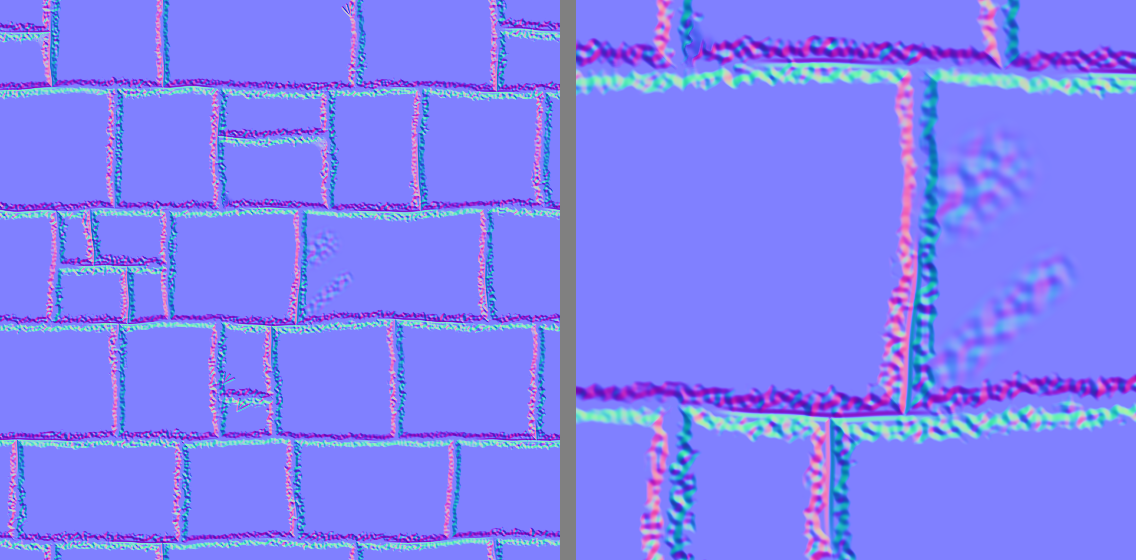
Left: the whole. Right: its middle third, enlarged.
Write a three.js fragment shader that draws this texture map.

```glsl
// Tangent-space normal map of a tiling stone wall with ragged mortar joints.
varying vec2 vUv;

const float JOINT_DEPTH = 0.009;
const float SLOPE_STEP = 0.001;

// Signed offsets on the repeating unit square
float wrap(float x) { return fract(x + 0.5) - 0.5; }
vec2 wrap(vec2 x) { return fract(x + 0.5) - 0.5; }
vec4 wrap(vec4 x) { return fract(x + 0.5) - 0.5; }

// Gradient noise that repeats every "period" cells
vec2 cellGradient(vec2 cell, float period) {
  float h = fract(sin(dot(mod(cell, period), vec2(127.1, 311.7))) * 43758.5);
  return vec2(cos(h * 6.2832), sin(h * 6.2832));
}

float noise(vec2 p, float period) {
  p *= period;
  vec2 i = floor(p), f = fract(p);
  vec2 u = f * f * f * (f * (f * 6.0 - 15.0) + 10.0);
  vec2 e = vec2(1.0, 0.0);
  float a = dot(cellGradient(i, period), f);
  float b = dot(cellGradient(i + e.xy, period), f - e.xy);
  float c = dot(cellGradient(i + e.yx, period), f - e.yx);
  float d = dot(cellGradient(i + e.xx, period), f - e.xx);
  return mix(mix(a, b, u.x), mix(c, d, u.x), u.y);
}

// Distance to an axis-aligned bar; a zero extent makes a line
float bar(vec2 p, vec2 center, vec2 extent) {
  return length(max(abs(wrap(p - center)) - extent, 0.0));
}

float segment(vec2 p, vec2 start, vec2 along) {
  vec2 q = wrap(p - start);
  return length(q - along * clamp(dot(q, along) / dot(along, along), 0.0, 1.0));
}

// Distance to the bed joints and upright joints of one course
float course(vec2 p, float bottom, float top, vec4 uprights) {
  float beyond = abs(wrap(p.y - 0.5 * (bottom + top))) - 0.5 * (top - bottom);
  vec4 dx = abs(wrap(p.x - uprights));
  float nearest = min(min(dx.x, dx.y), min(dx.z, dx.w));
  return min(abs(beyond), length(vec2(nearest, max(beyond, 0.0))));
}

float jointDistance(vec2 p) {
  float d = course(p, 0.036, 0.215, vec4(0.029, 0.323, 0.523, 0.810));
  d = min(d, course(p, 0.215, 0.424, vec4(0.208, 0.393, 0.706, 0.958)));
  d = min(d, course(p, 0.424, 0.626, vec4(0.099, 0.301, 0.533, 0.870)));
  d = min(d, course(p, 0.626, 0.841, vec4(0.208, 0.391, 0.751, 0.970)));
  d = min(d, course(p, 0.841, 1.036, vec4(0.095, 0.289, 0.638, 0.885)));
  // Fifth uprights and the joints between small stones
  d = min(d, bar(p, vec2(0.489, 0.320), vec2(0.0, 0.104)));
  d = min(d, bar(p, vec2(0.585, 0.733), vec2(0.0, 0.107)));
  d = min(d, bar(p, vec2(0.161, 0.578), vec2(0.0, 0.047)));
  d = min(d, bar(p, vec2(0.224, 0.478), vec2(0.0, 0.053)));
  d = min(d, bar(p, vec2(0.200, 0.531), vec2(0.101, 0.0)));
  d = min(d, bar(p, vec2(0.441, 0.288), vec2(0.048, 0.0)));
  d = min(d, bar(p, vec2(0.488, 0.757), vec2(0.097, 0.0)));
  return min(d, bar(p, vec2(0.990, 0.945), vec2(0.105, 0.0)));
}

// Soft wear on the upper right and lower left corners of a stone
float wornCorners(vec2 p, vec2 center, vec2 extent, vec2 radii, float grain) {
  vec2 q = wrap(p - center);
  float r = q.x * q.y > 0.0 ? (q.x > 0.0 ? radii.x : radii.y) : 0.0;
  vec2 c = abs(q) - extent;
  float inside = step(max(c.x, c.y), 0.0);
  c += r;
  float d = length(max(c, 0.0)) + min(max(c.x, c.y), 0.0) - r;
  return inside * smoothstep(-0.004, 0.022, d + 0.4 * grain);
}

// A small fan of scratches
float chip(vec2 p, vec2 tip, float angle) {
  float d = 1.0;
  for (int i = 0; i < 3; i++) {
    float a = angle + 0.45 * float(i);
    d = min(d, segment(p, tip, 0.021 * vec2(cos(a), sin(a))));
  }
  return 1.0 - smoothstep(0.0, 0.0025, d);
}

// Stone faces lie at 1, the floor of a joint at 0
float wallHeight(vec2 uv) {
  vec2 bend = vec2(noise(uv + 0.37, 6.0), noise(uv, 5.0));
  vec2 p = uv + 0.013 * bend + 0.004 * noise(uv, 19.0);
  float wear = noise(uv + 0.61, 8.0);
  float grain = 0.0065 * noise(uv, 170.0) + 0.005 * noise(uv, 71.0);
  float d = jointDistance(p);

  float ragged = mix(0.45, 1.1, smoothstep(-0.35, 0.1, wear));
  float h = smoothstep(0.002, 0.0135 + 0.005 * wear, d + ragged * grain);
  h = min(h, 1.0 - wornCorners(p, vec2(0.488, 0.691), vec2(0.097, 0.065), vec2(0.065, 0.06), grain));
  h = min(h, 1.0 - wornCorners(p, vec2(0.990, 0.893), vec2(0.105, 0.052), vec2(0.06, 0.0), grain));

  // Crisp cracks along parts of the joints, chips and a scuffed face
  float crack = smoothstep(0.05, 0.25, noise(uv + 0.17, 7.0));
  h -= 0.35 * crack * (1.0 - smoothstep(0.0, 0.0028, d));
  h -= 0.3 * (chip(p, vec2(0.628, 0.972), 1.5) + chip(p, vec2(0.404, 0.314), 0.5) + chip(p, vec2(0.425, 0.264), 0.5));
  float scuff = 1.0 - smoothstep(0.0, 0.035, segment(p, vec2(0.556, 0.545), vec2(0.022, 0.018)));
  scuff += 1.0 - smoothstep(0.0, 0.02, segment(p, vec2(0.552, 0.445), vec2(0.06, 0.052)));
  return h + 0.45 * scuff * noise(uv, 95.0);
}

void main() {
  vec2 e = vec2(SLOPE_STEP, 0.0);
  vec2 rise = vec2(wallHeight(vUv + e.xy) - wallHeight(vUv - e.xy),
                   wallHeight(vUv + e.yx) - wallHeight(vUv - e.yx));
  vec3 normal = normalize(vec3(-rise * JOINT_DEPTH / (2.0 * SLOPE_STEP), 1.0));
  gl_FragColor = vec4(0.5 + 0.5 * normal, 1.0);
}
```
